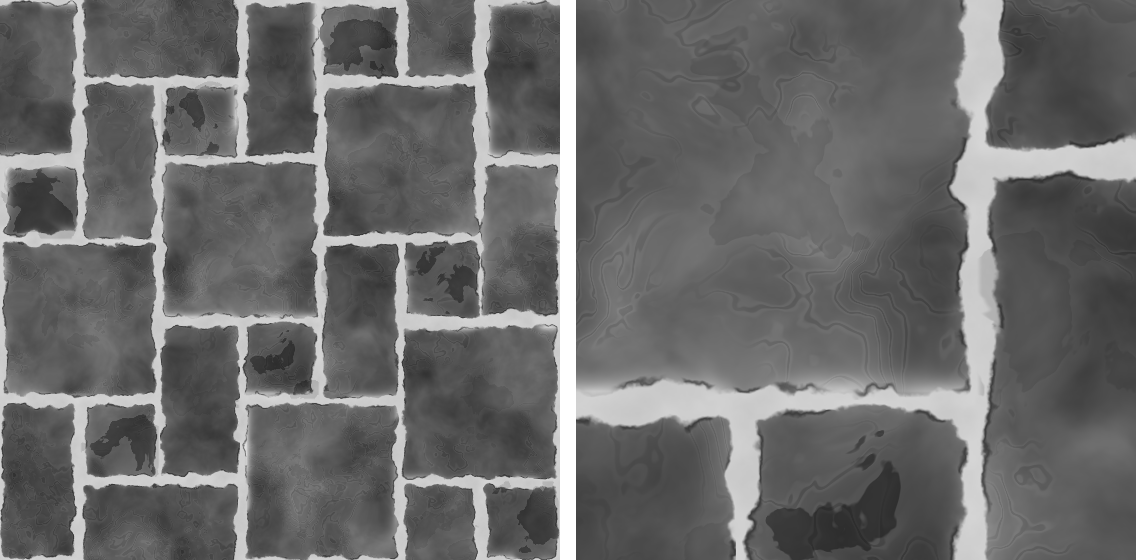
Left: the whole. Right: its middle third, enlarged.
This texture is drawn by a Shadertoy shader. Its source:

```glsl
// Slate paving: seven interlocking sets of a big, a tall and a small stone on a
// 7 x 7 grid, set in pale grout. Each row shifts the pattern by two cells; wrapping
// smooth cellular noise gives the clouds, contours, stains and chipped edges.

const float GRID = 7.0;               // cells across and down
const float INSET_MIN = 0.028;        // grout on each side of a stone, in cells
const float INSET_MAX = 0.092;
const float CORNER = 0.03;            // corner radius, in cells
const float CHIPPING = 0.17;          // raggedness of stone edges
const float HALO_WIDTH = 0.045;       // bleached margin, in cells
const float CONTOURS = 14.0;          // contour bands per unit of cloud height
const vec3 GROUT = vec3(0.81);
const vec3 SLATE = vec3(0.35);
const vec3 BLEACH = vec3(0.95);
const vec3 EDGE_DUST = vec3(0.60);

vec4 hash4(vec2 p) {
    vec4 q = fract(p.xyxy * vec4(0.1031, 0.1030, 0.0973, 0.1099));
    q += dot(q, q.wzxy + 33.33);
    return fract((q.xxyz + q.yzzw) * q.zywx);
}

vec2 wrapCell(vec2 c, float n) {
    return c - n * floor((c + 0.5) / n);
}

// Smooth cellular noise: random values blended around jittered points, period 1
float softCells(vec2 p, float n) {
    p *= n;
    vec2 base = floor(p);
    float total = 0.0, weights = 0.0;
    for (int y = -1; y <= 1; y++)
    for (int x = -1; x <= 1; x++) {
        vec2 c = base + vec2(x, y);
        vec4 h = hash4(wrapCell(c, n) + n * 1.37);
        vec2 d = c + mix(vec2(0.2), vec2(0.8), h.xy) - p;
        float w = max(1.44 - dot(d, d), 0.0);
        w *= w * w;
        total += w * h.z;
        weights += w;
    }
    return total / weights;
}

float fbm(vec2 p, float n) {
    float sum = 0.0, amp = 0.5;
    for (int i = 0; i < 5; i++) {
        sum += amp * softCells(p, n);
        n *= 2.0;
        amp *= 0.5;
    }
    return sum / 0.96875;
}

// Finds the stone covering a grid cell: its lower left cell and its size
void findStone(vec2 cell, out vec2 origin, out vec2 size) {
    int slot = (int(cell.x) + 15 - 2 * int(cell.y)) % 7;
    bool tall = slot == 1 || slot == 6;
    size = slot == 0 ? vec2(1.0) : tall ? vec2(1.0, 2.0) : vec2(2.0);
    bool rightHalf = slot == 3 || slot == 5;
    bool upperHalf = slot == 2 || slot == 3 || slot == 6;
    origin = cell - vec2(rightHalf ? 1.0 : 0.0, upperHalf ? 1.0 : 0.0);
}

void mainImage(out vec4 fragColor, in vec2 fragCoord) {
    vec2 uv = fragCoord / iResolution.xy;
    vec2 g = uv * GRID;
    float aa = GRID / min(iResolution.x, iResolution.y);

    // Stone outline, with its own inset on each side
    vec2 origin, size;
    findStone(floor(g), origin, size);
    vec2 id = wrapCell(origin, GRID);
    vec2 q = g - origin;
    vec4 side = vec4(q, size - q) - mix(vec4(INSET_MIN), vec4(INSET_MAX), hash4(id + 3.7));
    vec2 a = min(side.xy, side.zw);
    float edge = max(min(a.x, a.y) - CORNER, 0.0) + CORNER - length(max(CORNER - a, 0.0));
    float grain = fbm(uv, 42.0) - 0.5;
    edge += CHIPPING * grain;

    // Clouded slate, shifted and warped per stone
    vec4 variation = hash4(id + 21.3);
    vec2 p = uv + variation.xy;
    p += 0.035 * (vec2(softCells(p, 17.0), softCells(p + 0.37, 17.0)) - 0.5);
    float cloud = fbm(p, 10.0);
    float fine = fbm(p + 0.53, 27.0);
    float shade = 0.42 * (cloud - 0.5) + 0.16 * (fine - 0.5) + 0.02 * (variation.z - 0.5);

    // Faint mineral contours in scattered areas
    float band = abs(fract(cloud * CONTOURS) - 0.5);
    float area = smoothstep(0.46, 0.62, softCells(p, 13.0));
    float thinLine = 1.0 - smoothstep(0.03, 0.09, band);
    float wideLine = 1.0 - smoothstep(0.12, 0.26, band);
    shade += area * (0.03 * wideLine - 0.055 * thinLine);
    vec3 stone = SLATE + shade;

    // Dark ragged stain, strongest on the small stones
    vec2 spot = q - size * mix(vec2(0.35), vec2(0.65), hash4(id + 8.9).xy);
    float stain = smoothstep(0.0, 0.025, fine - 0.43 - 0.9 * dot(spot, spot));
    float stainPower = size.y < 1.5 ? 0.38 : 0.10;
    stone *= 1.0 - stainPower * stain;

    // Bleached margins, edge dust and a broken dark rim
    vec4 bleached = smoothstep(vec4(0.5), vec4(1.0), hash4(id + 14.1));
    float halo = dot(bleached, exp(-max(side, 0.0) / HALO_WIDTH));
    halo *= smoothstep(0.3, 0.65, softCells(uv, 24.0));
    stone = mix(stone, BLEACH, min(halo, 0.95));
    stone = mix(stone, EDGE_DUST, 0.45 * exp(-max(edge, 0.0) / 0.03));
    float rim = 1.0 - smoothstep(0.0, 0.02, abs(edge - 0.008));
    stone *= 1.0 - 0.45 * rim * smoothstep(0.45, 0.6, softCells(uv, 70.0));

    // Grout, lightly smudged beside stains
    vec2 toCellEdge = min(q, size - q);
    float smudge = stain * smoothstep(0.0, 0.03, min(toCellEdge.x, toCellEdge.y));
    vec3 grout = (GROUT + 0.10 * grain) * (1.0 - 0.12 * smudge);

    float soft = max(aa, 0.012);
    fragColor = vec4(mix(grout, stone, smoothstep(-soft, soft, edge)), 1.0);
}
```
